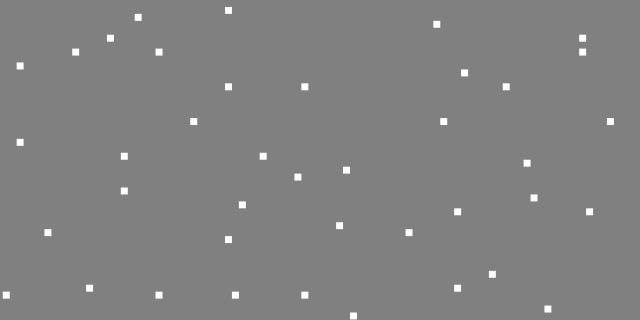
A WebGL 2 fragment shader for this pattern:

```glsl
#version 300 es
precision highp float;

#define CELLS_HIGH 46.08
#define BLOCK_CELLS 10.0
#define JITTER_STEPS 9.0
#define OCCUPANCY 0.92
#define GRID_PHASE vec2(0.4, 0.08)
#define SEED 17u
#define GREY vec3(0.502)
#define WHITE vec3(1.0)

uniform vec2 u_resolution;
out vec4 outColor;

// Integer mixing gives three independent values in 0..1 per block.
vec3 hash3(ivec2 block) {
    uvec3 v = uvec3(uvec2(block + 64), SEED) * 1664525u + 1013904223u;
    v += v.yzx * v.zxy;
    v ^= v >> 16u;
    v += v.yzx * v.zxy;
    return vec3(v >> 8u) / 16777216.0;
}

// Coverage of a unit square centred on the origin, softened over one pixel.
float squareCoverage(vec2 offset, float pixel) {
    vec2 edge = clamp((0.5 - abs(offset)) / pixel + 0.5, 0.0, 1.0);
    return edge.x * edge.y;
}

// One square at most per block, snapped to whole cells inside it.
float scatteredSquares(vec2 cell, float pixel) {
    float row = floor(cell.y / BLOCK_CELLS);
    float rowShift = floor(BLOCK_CELLS * hash3(ivec2(-40, int(row))).x);
    cell.x += rowShift;

    vec2 block = floor(cell / BLOCK_CELLS);
    vec3 random = hash3(ivec2(block));
    vec2 centre = floor(random.xy * JITTER_STEPS) + 1.0;
    vec2 local = cell - block * BLOCK_CELLS;
    return step(random.z, OCCUPANCY) * squareCoverage(local - centre, pixel);
}

void main() {
    float pixel = CELLS_HIGH / u_resolution.y;
    vec2 cell = gl_FragCoord.xy * pixel + 0.5 - GRID_PHASE;
    float coverage = scatteredSquares(cell, pixel);
    outColor = vec4(mix(GREY, WHITE, coverage), 1.0);
}
```
